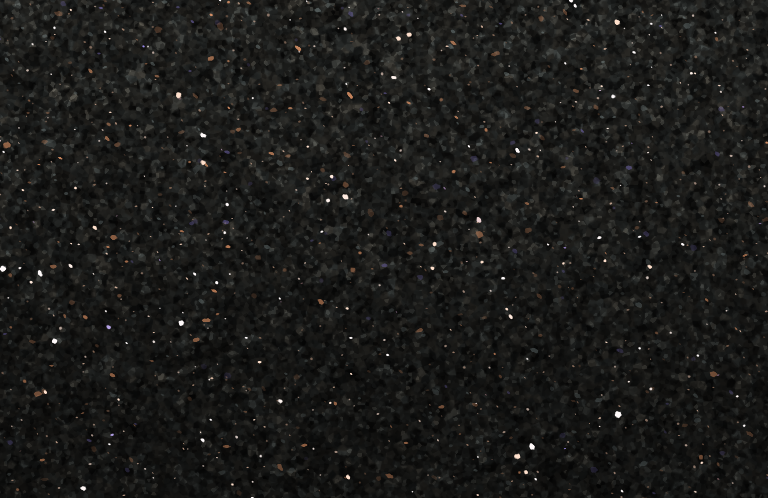
This texture is drawn by a Shadertoy shader. Its source:

```glsl
// Polished black granite with soft dark grains, copper flakes and bright mica sparks.

const vec3 WARM_BLACK = vec3(1.04, 1.0, 0.90);
const vec3 COOL_BLACK = vec3(0.93, 1.0, 0.98);
const vec3 COPPER = vec3(0.74, 0.49, 0.34);
const vec3 PALE_PINK = vec3(1.0, 0.88, 0.80);
const vec3 WHITE = vec3(1.0, 0.98, 0.98);
const vec3 VIOLET = vec3(0.40, 0.36, 0.62);
const vec3 SLATE = vec3(0.36, 0.40, 0.40);

vec3 hash3(vec2 cell, float seed) {
    vec2 s = cell + seed * vec2(37.0, 91.0);
    vec3 q = fract(s.xyx * vec3(0.1031, 0.1030, 0.0973));
    q += dot(q, q.yxz + 33.33);
    return fract((q.xxy + q.yzz) * q.zyx);
}

float cornerSlope(vec2 cell, vec2 offset) {
    float angle = 6.2832 * hash3(cell, 9.0).x;
    return dot(vec2(cos(angle), sin(angle)), offset);
}

// Gradient noise, roughly -0.7 to 0.7
float gradientNoise(vec2 p) {
    vec2 i = floor(p), f = fract(p);
    vec2 u = f * f * f * (f * (f * 6.0 - 15.0) + 10.0);
    vec2 e = vec2(1.0, 0.0);
    float low = mix(cornerSlope(i, f), cornerSlope(i + e, f - e), u.x);
    float high = mix(cornerSlope(i + e.yx, f - e.yx), cornerSlope(i + 1.0, f - 1.0), u.x);
    return mix(low, high, u.y);
}

// Cells with softened borders: x shade, y tint, both 0 to 1
vec2 softGrains(vec2 p, float scale, float seed) {
    vec2 g = p * scale, base = floor(g), sum = vec2(0.0);
    float total = 0.0;
    for (int y = -1; y <= 1; y++)
    for (int x = -1; x <= 1; x++) {
        vec2 cell = base + vec2(x, y);
        vec3 h = hash3(cell, seed);
        vec2 d = g - cell - h.xy;
        float weight = exp(-11.0 * dot(d, d));
        sum += weight * vec2(h.z, hash3(cell, seed + 1.0).x);
        total += weight;
    }
    return sum / total;
}

// Scattered elongated chips: x coverage, yz random values of the chip
vec3 scatterChips(vec2 p, float scale, float density, vec2 radii, float stretch, float seed) {
    vec2 g = p * scale, base = floor(g);
    float edge = 0.8 / iResolution.y;
    float wobble = 1.0 + 0.45 * gradientNoise(p * 170.0 + seed);
    vec3 best = vec3(0.0);
    for (int y = -1; y <= 1; y++)
    for (int x = -1; x <= 1; x++) {
        vec2 cell = base + vec2(x, y);
        vec3 place = hash3(cell, seed);
        vec3 look = hash3(cell, seed + 1.0);
        if (place.z > density) continue;
        float angle = -0.35 + 1.5 * (look.x - 0.5);
        float c = cos(angle), s = sin(angle);
        vec2 d = mat2(c, -s, s, c) * (g - cell - place.xy) / scale;
        d.y *= mix(1.0, stretch, look.z);
        float radius = mix(radii.x, radii.y, look.y * look.y) * wobble;
        float cover = 1.0 - smoothstep(-edge, edge, length(d) - radius);
        if (cover > best.x) best = vec3(cover, look.z, fract(look.x * 7.0 + look.y));
    }
    return best;
}

vec3 stoneGround(vec2 p, float light) {
    vec2 coarse = softGrains(p, 72.0, 1.0);
    vec2 fine = softGrains(p, 135.0, 3.0);
    float cloud = gradientNoise(p * 22.0) + 0.6 * gradientNoise(p * 60.0);
    float shade = 0.022 + 0.075 * coarse.x + 0.062 * fine.x + 0.018 * cloud;
    shade += 0.09 * smoothstep(0.83, 0.98, coarse.x) * fine.y;
    shade += 0.07 * smoothstep(0.86, 0.98, fine.x);
    return max(shade, 0.015) * light * mix(WARM_BLACK, COOL_BLACK, coarse.y);
}

vec3 sparkColor(float pick) {
    vec3 tint = mix(WHITE, PALE_PINK, smoothstep(0.35, 0.65, pick));
    return mix(tint, VIOLET * 1.5, smoothstep(0.93, 0.97, pick));
}

void mainImage(out vec4 fragColor, in vec2 fragCoord) {
    vec2 p = fragCoord / iResolution.y;
    float light = mix(0.76, 1.32, smoothstep(-0.1, 1.15, p.y));
    vec3 color = stoneGround(p, light);

    // Dull slate and violet flecks
    vec3 fleck = scatterChips(p, 27.0, 0.26, vec2(0.003, 0.008), 1.8, 5.0);
    vec3 fleckColor = mix(SLATE, VIOLET, step(0.72, fleck.z));
    color = mix(color, fleckColor * light, fleck.x * mix(0.15, 0.55, fleck.y));

    // Copper flakes
    vec3 flake = scatterChips(p, 23.0, 0.27, vec2(0.0025, 0.0085), 2.4, 11.0);
    color = mix(color, COPPER * light, flake.x * mix(0.2, 0.95, flake.z * flake.z));

    // Fine glitter
    vec3 glitter = scatterChips(p, 46.0, 0.20, vec2(0.0013, 0.0030), 1.8, 17.0);
    vec3 glitterColor = mix(COPPER, sparkColor(glitter.y), glitter.z);
    color = mix(color, glitterColor, glitter.x * mix(0.25, 1.0, glitter.z));

    // Bright mica sparks
    vec3 spark = scatterChips(p, 16.0, 0.24, vec2(0.0024, 0.0066), 1.6, 23.0);
    color = mix(color, sparkColor(spark.z), spark.x);

    fragColor = vec4(color, 1.0);
}
```
